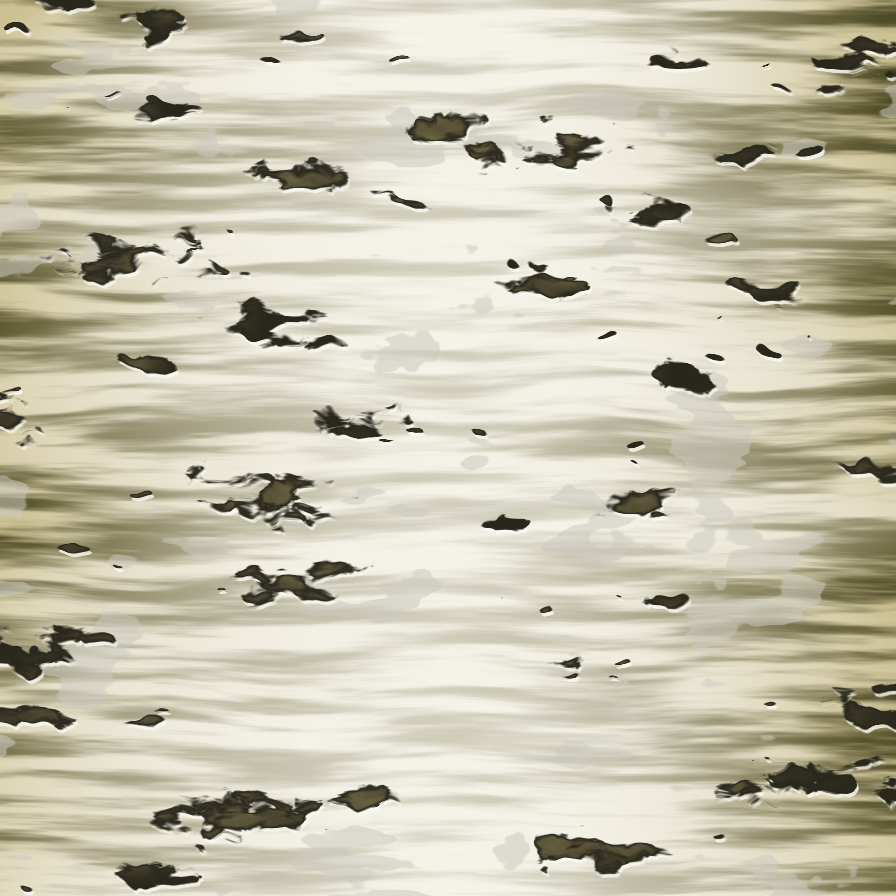
Write a Shadertoy shader that draws this texture.

```glsl
// Pale birch bark: fine horizontal streaks, shaded sides and ragged dark scars.

float hash(vec2 p) {
    return fract(sin(dot(p, vec2(127.1, 311.7))) * 43758.5453);
}

float noise(vec2 p) {
    vec2 cell = floor(p), f = fract(p);
    f = f * f * (3.0 - 2.0 * f);
    float low = mix(hash(cell), hash(cell + vec2(1, 0)), f.x);
    float high = mix(hash(cell + vec2(0, 1)), hash(cell + vec2(1, 1)), f.x);
    return mix(low, high, f.y);
}

float fbm(vec2 p) {
    float sum = 0.0, weight = 0.5;
    for (int i = 0; i < 4; i++) {
        sum += weight * noise(p);
        p = p * 2.03 + 17.3;
        weight *= 0.5;
    }
    return sum;
}

// Groups of flat ellipses in loose rows, their outlines torn by noise
float scarField(vec2 p) {
    p += (vec2(noise(p * 60.0), noise(p * 60.0 + 31.0)) - 0.5) * vec2(0.016, 0.010);
    float field = -9.0;
    for (int i = 0; i < 120; i++) {
        float id = float(i), group = floor(id / 4.0);
        vec2 center = vec2(fract(group * 0.618 + 0.3 * hash(vec2(group, 3.7))), (group + 0.5) / 30.0);
        center += (vec2(hash(vec2(id, 1.3)), hash(vec2(id, 5.9))) - 0.5) * vec2(0.26, 0.05);
        float size = mix(0.008, 0.075, pow(fract(id * 0.618 + 0.2), 4.0));
        vec2 d = p - center;
        d.y += d.x * (hash(vec2(id, 2.4)) - 0.5) * 0.3;
        field = max(field, 1.0 - length(d / (size * vec2(1.0, 0.32))));
    }
    return field + (fbm(p * vec2(28, 60)) - 0.48) * 3.2;
}

float scarMask(float field) {
    return smoothstep(0.0, 0.35, field);
}

void mainImage(out vec4 fragColor, in vec2 fragCoord) {
    vec2 uv = fragCoord / iResolution.xy;

    // Streaks grow darker and denser towards both sides
    vec2 wavy = uv + vec2(0.0, 0.014 * noise(uv * vec2(6, 9)));
    float side = abs(uv.x - 0.5) * 2.0 + (noise(uv * vec2(2, 12)) - 0.5) * 0.35;
    side = clamp(side, 0.0, 1.1);
    float streak = smoothstep(0.33, 0.72, fbm(wavy * vec2(6, 72)));
    float shade = 0.12 * side * side + streak * (0.27 + 0.72 * side * side);
    vec3 pale = mix(vec3(0.96, 0.95, 0.91), vec3(0.89, 0.85, 0.70), side * side * side);
    vec3 color = mix(pale, vec3(0.43, 0.41, 0.26), shade);

    // Faint grey stains
    float stain = smoothstep(0.63, 0.65, fbm(uv * vec2(9, 18) + 40.0));
    color = mix(color, vec3(0.80, 0.79, 0.75), stain * 0.55);

    // Scars with a thin bright lip along the lower right edge
    float field = scarField(uv);
    float scar = scarMask(field);
    float lip = clamp(scarMask(scarField(uv + vec2(-0.002, 0.004))) - scar, 0.0, 1.0);
    color = mix(color, vec3(0.98, 0.98, 0.95), lip * 0.8);

    // Olive heartwood shows inside the wide scars, near black at their rims
    float olive = smoothstep(0.25, 0.9, field) * smoothstep(0.25, 0.65, noise(uv * vec2(9, 14) + 5.0));
    olive *= 0.6 + 0.8 * fbm(uv * vec2(40, 70));
    vec3 scarColor = mix(vec3(0.16, 0.15, 0.11), vec3(0.42, 0.39, 0.26), olive * (1.0 - 0.6 * side));
    color = mix(color, scarColor, scar);

    fragColor = vec4(color, 1.0);
}
```
